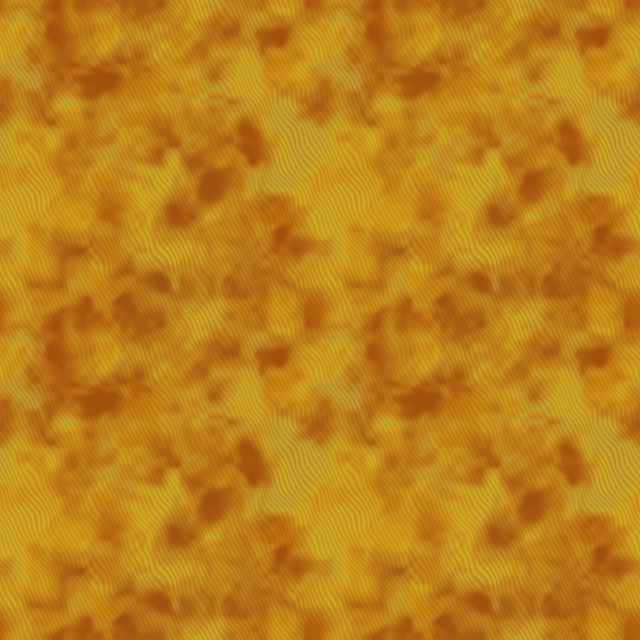
A three.js fragment shader for this texture:

```glsl
varying vec2 vUv;

const float TAU = 6.2831853;
const float REPEATS = 2.0;              // tiles across and down
const float BLOTCH_CELLS = 9.0;         // coarsest noise cells per tile
const int OCTAVES = 3;
const float GAIN = 0.6;
const float WARP_CELLS = 12.0;
const float WARP_AMOUNT = 0.035;        // in tiles
const float CONTRAST = 1.6;
const float BROAD_CELLS = 4.0;
const float BROAD_AMOUNT = 0.2;
const float DRIFT_CELLS = 7.0;          // canvas-wide noise, differs per tile
const float DRIFT_AMOUNT = 0.14;
const vec2 GRAIN_COUNT = vec2(66.0, 34.0); // grain lines per tile
const float GRAIN_CELLS = 15.0;
const float GRAIN_BEND = 1.8;           // in line spacings
const float GRAIN_DEPTH = 0.25;
const float TINT_CELLS = 9.0;

const vec3 EMBER = vec3(0.64, 0.31, 0.04);
const vec3 AMBER = vec3(0.775, 0.515, 0.09);
const vec3 GOLD = vec3(0.82, 0.66, 0.12);
const vec3 ORANGE = vec3(0.83, 0.52, 0.03);
const vec3 OLIVE = vec3(0.74, 0.61, 0.20);
const vec3 GRAIN_SHADE = vec3(0.57, 0.38, 0.18);

float hash(vec2 cell, float seed) {
  vec3 q = fract(vec3(cell.xyx + seed * 7.31) * vec3(0.1031, 0.1030, 0.0973));
  q += dot(q, q.yzx + 33.33);
  return fract((q.x + q.y) * q.z);
}

// Value noise that wraps after a whole number of cells
float noise(vec2 p, float period, float seed) {
  vec2 cell = floor(p);
  vec2 f = p - cell;
  f = f * f * (3.0 - 2.0 * f);
  vec2 a = mod(cell, period);
  vec2 b = mod(cell + 1.0, period);
  float low = mix(hash(a, seed), hash(vec2(b.x, a.y), seed), f.x);
  float high = mix(hash(vec2(a.x, b.y), seed), hash(b, seed), f.x);
  return mix(low, high, f.y);
}

float fbm(vec2 p, float cells, float seed) {
  float sum = 0.0;
  float total = 0.0;
  float weight = 1.0;
  for (int i = 0; i < OCTAVES; i++) {
    sum += weight * noise(p * cells, cells, seed + float(i));
    total += weight;
    weight *= GAIN;
    cells *= 2.0;
  }
  return sum / total;
}

void main() {
  vec2 tile = vUv * REPEATS;

  // Warped cloudy blotches
  vec2 bend = vec2(noise(tile * WARP_CELLS, WARP_CELLS, 11.0),
                   noise(tile * WARP_CELLS, WARP_CELLS, 12.0)) - 0.5;
  vec2 warped = tile + WARP_AMOUNT * bend;
  float height = 0.52 + CONTRAST * (fbm(warped, BLOTCH_CELLS, 1.0) - 0.5);
  height += BROAD_AMOUNT * (noise(warped * BROAD_CELLS, BROAD_CELLS, 61.0) - 0.5);

  // Slow change across the whole canvas
  height += DRIFT_AMOUNT * (noise(vUv * DRIFT_CELLS, DRIFT_CELLS, 21.0) - 0.5);

  // Ember to gold ramp with orange and olive tints
  vec3 color = mix(EMBER, AMBER, smoothstep(-0.05, 0.54, height));
  color = mix(color, GOLD, smoothstep(0.42, 0.88, height));
  float tint = fbm(warped, TINT_CELLS, 31.0);
  color = mix(color, ORANGE, 0.4 * smoothstep(0.52, 0.8, tint));
  float olive = smoothstep(0.55, 0.2, tint) * smoothstep(0.25, 0.65, height);
  color = mix(color, OLIVE, 0.6 * olive);

  // Fine wavy grain
  float sway = noise(tile * GRAIN_CELLS, GRAIN_CELLS, 41.0);
  float phase = dot(tile, GRAIN_COUNT) + GRAIN_BEND * sway;
  float grain = 0.5 + 0.5 * cos(TAU * phase);
  float strength = mix(0.4, 1.3, noise(tile * TINT_CELLS, TINT_CELLS, 51.0));
  color = mix(color, GRAIN_SHADE, GRAIN_DEPTH * strength * grain);
  color *= 1.0 + 0.04 * (0.5 - grain);

  gl_FragColor = vec4(color, 1.0);
}
```
